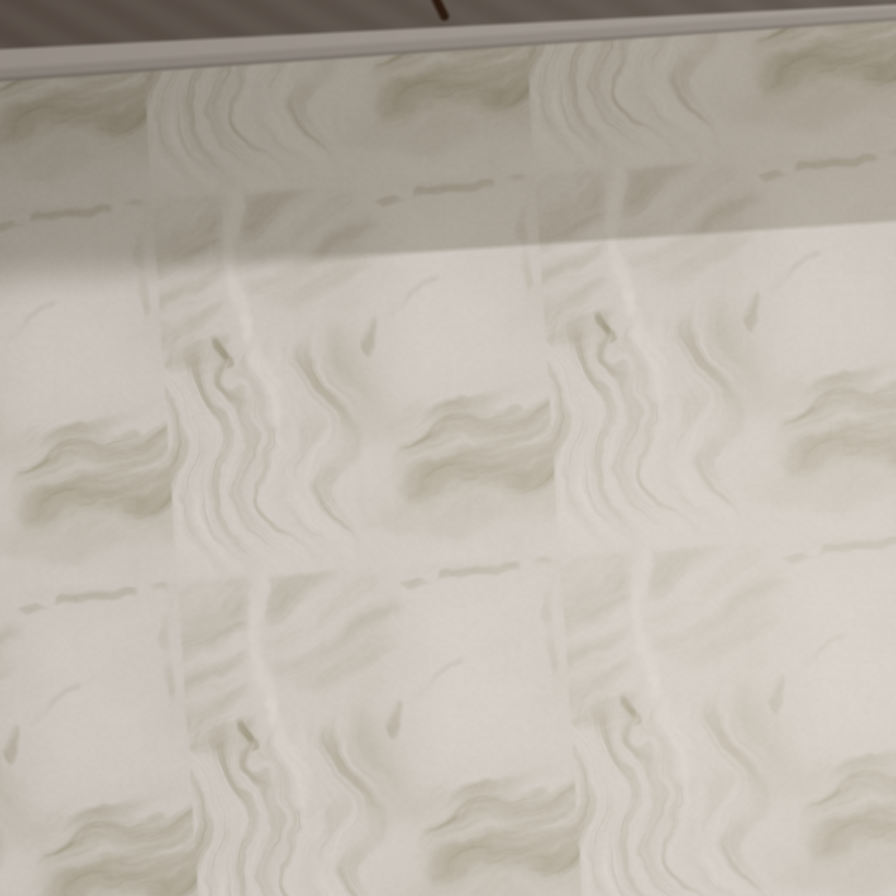
Give the GLSL for this texture, as a WebGL 1 fragment shader.

```glsl
precision highp float;
// Marble wall tiles, slightly tilted, under a ceiling shadow, pale trim and dark slatted ceiling.
uniform vec2 u_resolution;

const float TILE = 0.428;                  // tile side
const float TILT = 0.066;                  // tile rotation in radians
const vec2 CORNER = vec2(0.195, 0.358);    // top left corner of one tile
const vec3 STONE = vec3(0.815, 0.787, 0.755);
const vec3 VEIN = vec3(0.655, 0.625, 0.545);
const vec3 PALE = vec3(0.86, 0.835, 0.805);
const vec3 SHADE = vec3(0.80, 0.79, 0.765);
const vec3 TRIM = vec3(0.53, 0.50, 0.47);
const vec3 CEILING_DARK = vec3(0.33, 0.29, 0.26);
const vec3 CEILING_LIGHT = vec3(0.42, 0.39, 0.36);
const vec3 BRACKET = vec3(0.17, 0.10, 0.06);

float hash(vec2 p) {
  return fract(sin(dot(p, vec2(127.1, 311.7))) * 43758.5453);
}

float noise(vec2 p) {
  vec2 i = floor(p), f = fract(p);
  f = f * f * (3.0 - 2.0 * f);
  return mix(mix(hash(i), hash(i + vec2(1.0, 0.0)), f.x),
             mix(hash(i + vec2(0.0, 1.0)), hash(i + 1.0), f.x), f.y);
}

float fbm(vec2 p) {
  float sum = 0.0, amp = 0.53;
  for (int i = 0; i < 4; i++) {
    sum += amp * noise(p);
    p = p * 2.03 + 17.7;
    amp *= 0.5;
  }
  return sum;
}

float softBox(vec2 q, vec2 lo, vec2 hi, float soft) {
  vec2 e = smoothstep(lo - soft, lo + soft, q) * (1.0 - smoothstep(hi - soft, hi + soft, q));
  return e.x * e.y;
}

// Thin line from a to b with soft sides
float stroke(vec2 q, vec2 a, vec2 b, float width) {
  vec2 d = b - a;
  float t = clamp(dot(q - a, d) / dot(d, d), 0.0, 1.0);
  return 1.0 - smoothstep(0.2 * width, width, length(q - a - d * t));
}

// Marble tone in tile units, x right and y down: positive is darker, negative is paler
float marble(vec2 q) {
  vec2 w = q + 0.13 * (vec2(fbm(q * 5.0), fbm(q * 5.0 + 7.3)) - 0.5);
  float cloud = fbm(w * 4.0 + 3.1);
  float tone = 0.75 * (cloud - 0.47);

  // Rippled layers running down the left half
  float layer = w.x + 0.035 * sin(w.y * 17.0) - 0.12 * w.y;
  float ripple = fbm(vec2(layer * 32.0, w.y * 3.0));
  float rippleArea = softBox(w, vec2(-0.2, 0.42), vec2(0.46, 0.95), 0.09);
  tone += rippleArea * (1.7 * (ripple - 0.48) + 0.08);

  // Feathered streaks on the right
  float feather = fbm(vec2(w.x * 4.0, w.y * 26.0 + w.x * 7.0));
  float featherArea = softBox(w, vec2(0.62, 0.57), vec2(1.2, 0.84), 0.08);
  tone += featherArea * (1.3 * (feather - 0.42) + 0.10);
  tone += 0.30 * stroke(w, vec2(0.60, 0.80), vec2(1.1, 0.79), 0.045) * (0.4 + feather);

  // Darker slab and wedge along the top
  float grain = fbm(vec2(w.x * 5.0 + w.y * 4.0, w.y * 22.0 + w.x * 9.0));
  float slab = softBox(q, vec2(-0.2), vec2(0.18, 0.42 + 0.1 * cloud), 0.025);
  float wedge = softBox(w, vec2(0.23, 0.01), vec2(0.56 - 0.3 * abs(w.y - 0.15), 0.30), 0.05);
  tone += (slab + 0.8 * wedge) * (0.24 + 0.9 * (grain - 0.47));

  // Pale vein, pale patch and pale foot
  tone -= 0.42 * stroke(w, vec2(0.205, 0.0), vec2(0.215, 0.36), 0.032);
  tone -= 0.35 * stroke(w, vec2(0.215, 0.36), vec2(0.32, 0.62), 0.035);
  tone -= 0.22 * softBox(w, vec2(0.60, 0.12), vec2(0.93, 0.55), 0.09);
  tone -= 0.16 * softBox(w, vec2(-0.2, 0.92), vec2(1.2, 1.1), 0.03);

  // Fine dark veins
  float broken = smoothstep(0.25, 0.65, noise(q * 24.0));
  float veins = stroke(w, vec2(0.53, 0.42), vec2(0.76, 0.25), 0.018);
  veins += stroke(w, vec2(0.58, 0.08), vec2(0.98, 0.05), 0.020);
  veins += 0.6 * stroke(w, vec2(0.96, 0.06), vec2(0.98, 0.34), 0.020);
  veins += 0.7 * stroke(w, vec2(0.58, 0.72), vec2(0.92, 0.60), 0.014);
  veins += 1.5 * stroke(w, vec2(0.13, 0.38), vec2(0.17, 0.45), 0.018);
  return tone + 0.45 * veins * broken;
}

void main() {
  vec2 p = gl_FragCoord.xy / u_resolution;
  float edge = 0.003;

  // Tile grid with softened seams
  vec2 d = p - CORNER;
  float c = cos(TILT), s = sin(TILT);
  vec2 q = fract(vec2(c * d.x + s * d.y, s * d.x - c * d.y) / TILE);
  vec2 seam = smoothstep(vec2(0.0), vec2(0.012, 0.03), q);
  float above = mix(marble(q + 1.0), marble(q + vec2(0.0, 1.0)), seam.x);
  float tone = mix(above, mix(marble(q + vec2(1.0, 0.0)), marble(q), seam.x), seam.y);

  // Wall lighting: glow at right, dim left side, shadow under the ceiling
  float glow = exp(-dot(p - vec2(0.88, 0.30), p - vec2(0.88, 0.30)) * 9.0);
  tone *= 1.0 - 0.45 * glow;
  vec3 color = mix(STONE, VEIN, clamp(tone, 0.0, 1.0));
  color = mix(color, PALE, clamp(-tone * 1.2, 0.0, 1.0));
  color *= 0.965 + 0.03 * smoothstep(0.0, 0.5, p.x) + 0.04 * glow;
  float blur = mix(0.035, 0.004, smoothstep(0.0, 0.5, p.x));
  float shadow = smoothstep(-blur, blur, p.y - 0.688 - 0.065 * p.x);
  color *= mix(vec3(1.0), SHADE + 0.07 * p.x, shadow);
  color *= 1.0 - 0.07 * smoothstep(0.45, 0.95, p.y) * (1.0 - 0.6 * p.x);
  color += 0.012 * (noise(p * 260.0) - 0.5);

  // Trim with a lit ridge and a dark lower lip
  float trimLow = p.y - 0.909 - 0.068 * p.x;
  float trimHigh = p.y - 0.945 - 0.050 * p.x;
  vec3 trim = TRIM + 0.07 * p.x + 0.05 * smoothstep(0.010, 0.018, trimLow);
  trim -= 0.09 * (1.0 - smoothstep(0.0, 0.007, trimLow));
  color = mix(color, trim, smoothstep(-edge, edge, trimLow));

  // Slatted ceiling and its hanging bracket
  float slat = 0.5 + 0.5 * sin((p.x + 1.8 * p.y) * 75.0);
  vec3 ceiling = mix(CEILING_DARK, CEILING_LIGHT, 0.65 * p.x + 0.25 * slat);
  color = mix(color, ceiling, smoothstep(-edge, edge, trimHigh));
  color = mix(color, BRACKET, stroke(p, vec2(0.487, 1.0), vec2(0.496, 0.982), 0.008));

  gl_FragColor = vec4(color, 1.0);
}
```
